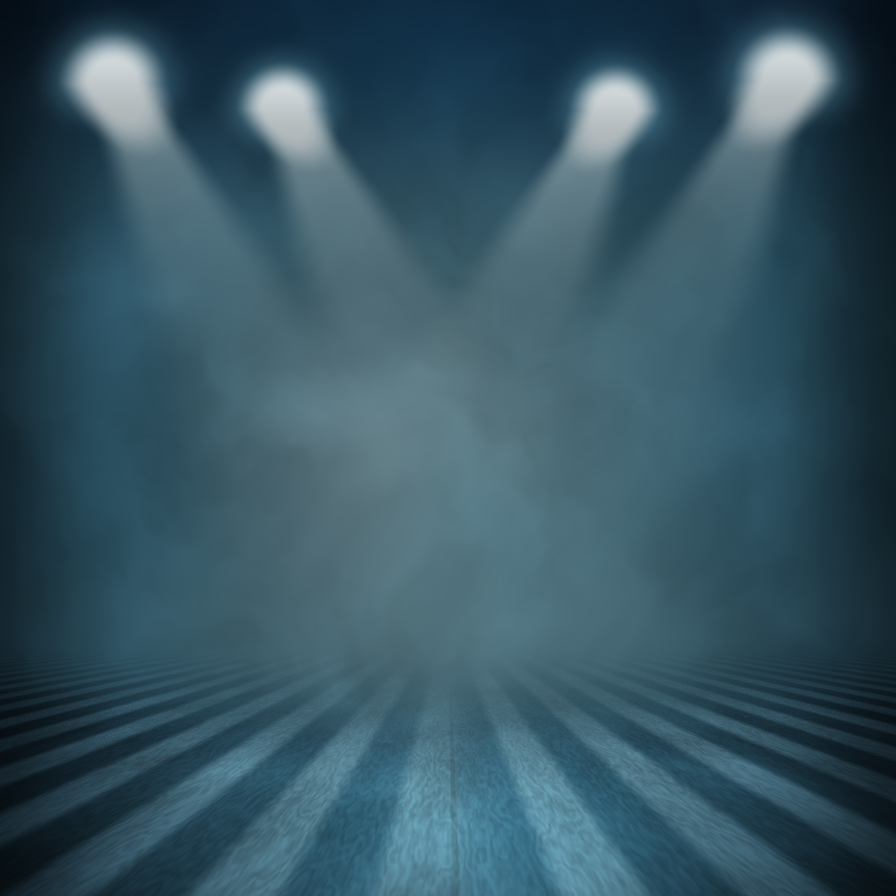
Reproduce this background procedurally as a Shadertoy shader.

```glsl
// An empty smoky stage: four spotlights cross their beams above a striped plank floor.

float hash(vec2 p) {
    p = fract(p * vec2(0.1031, 0.1137));
    p += dot(p, p.yx + 33.33);
    return fract((p.x + p.y) * p.x * 17.0);
}

float noise(vec2 p) {
    vec2 cell = floor(p), f = fract(p);
    f = f * f * (3.0 - 2.0 * f);
    return mix(mix(hash(cell), hash(cell + vec2(1, 0)), f.x),
               mix(hash(cell + vec2(0, 1)), hash(cell + vec2(1, 1)), f.x), f.y);
}

float fbm(vec2 p) {
    float sum = 0.0, amplitude = 0.5;
    for (int i = 0; i < 5; i++) {
        sum += amplitude * noise(p);
        p = mat2(1.6, 1.2, -1.2, 1.6) * p + 7.3;
        amplitude *= 0.5;
    }
    return sum;
}

// Soft elliptical blob: 1 at its centre, fading outward
float blob(vec2 p, vec2 centre, vec2 radius) {
    vec2 d = (p - centre) / radius;
    return exp(-dot(d, d));
}

vec3 smokyWall(vec2 p) {
    float smoke = fbm(p * 6.0 + 1.5 * fbm(p * 4.0 + 20.0) + 40.0) - 0.48;
    vec3 color = mix(vec3(0.10, 0.22, 0.28), vec3(0.035, 0.10, 0.16), smoothstep(0.65, 1.0, p.y));
    color = mix(color, vec3(0.06, 0.21, 0.32), 0.65 * blob(p, vec2(0.5, 0.93), vec2(0.24, 0.16)));
    color = mix(color, vec3(0.20, 0.36, 0.43), 0.75 * blob(p, vec2(0.5, 0.71), vec2(0.42, 0.14)));
    color = mix(color, vec3(0.12, 0.31, 0.40), 0.6 * blob(p, vec2(0.16, 0.45), vec2(0.14, 0.25)));
    color = mix(color, vec3(0.14, 0.32, 0.40), 0.6 * blob(p, vec2(0.82, 0.55), vec2(0.15, 0.25)));
    color = mix(color, vec3(0.31, 0.44, 0.48), 0.95 * blob(p, vec2(0.49, 0.48), vec2(0.33, 0.27)));
    color = mix(color, vec3(0.29, 0.42, 0.46), 0.75 * blob(p, vec2(0.50, 0.29), vec2(0.36, 0.11)));
    color = mix(color, vec3(0.37, 0.45, 0.48), 0.5 * blob(p, vec2(0.40, 0.48), vec2(0.13, 0.17)));
    color = mix(color, vec3(0.24, 0.38, 0.43), 0.45 * blob(p, vec2(0.55, 0.42), vec2(0.09, 0.09)));
    return color * (1.0 + 0.45 * smoke) + 0.03 * smoke;
}

vec3 plankFloor(vec2 p) {
    // Perspective: planks run toward a vanishing point behind the fog
    float depth = max(0.315 - p.y, 0.012);
    float across = (p.x - 0.5) / depth;
    float along = 1.0 / depth;

    // Alternating pale and dark planks, edges softened with distance
    float phase = abs(fract((across + 0.103) / 0.66 + 0.5) - 0.5);
    float soft = 0.06 + 0.004 * along;
    float pale = 1.0 - smoothstep(0.24 - soft, 0.24 + soft, phase);
    pale = mix(pale, 0.85, 0.6 * exp(-across * across * 16.0));

    // Wavy grain lines and worn patches
    float knots = fbm(vec2(across * 7.0, along * 1.3));
    float rings = 0.5 + 0.5 * sin(across * 55.0 + knots * 38.0);
    float fibre = noise(vec2(across * 90.0, along * 9.0));
    float wear = fbm(vec2(across * 2.5, along * 0.7) + 12.0);
    float grain = (rings - 0.5) * 0.10 + (fibre - 0.5) * 0.13 + (wear - 0.48) * 0.5;

    // Pool of light in the middle of the floor
    float pool = blob(p, vec2(0.52, 0.10), vec2(0.37, 0.24));
    vec3 darkWood = mix(vec3(0.035, 0.08, 0.11), vec3(0.22, 0.40, 0.48), pool);
    vec3 paleWood = mix(vec3(0.11, 0.21, 0.27), vec3(0.40, 0.57, 0.63), pool);
    vec3 color = mix(darkWood, paleWood, pale) * (1.0 + grain);
    color += vec3(0.00, 0.05, 0.07) * blob(p, vec2(0.55, 0.06), vec2(0.25, 0.10));

    // Seam between the two centre planks
    return color * (1.0 - 0.12 * smoothstep(0.022, 0.008, abs(across - 0.03)));
}

void mainImage(out vec4 fragColor, in vec2 fragCoord) {
    vec2 p = fragCoord / iResolution.xy;
    vec3 color = smokyWall(p);

    // Lamps: position and radius
    vec3 lamps[4] = vec3[4](vec3(0.126, 0.906, 0.041), vec3(0.316, 0.878, 0.035),
                            vec3(0.687, 0.876, 0.035), vec3(0.879, 0.910, 0.041));

    // Beams lean inward and widen as they fall
    float haze = 0.9 + 0.2 * fbm(p * 8.0 + 3.0);
    for (int i = 0; i < 4; i++) {
        vec2 d = p - lamps[i].xy;
        float inward = i < 2 ? d.x : -d.x;
        float fall = max(-d.y, 0.0);
        float soft = 0.012 + 0.09 * fall;
        float beam = smoothstep(-soft, soft, inward + 0.020 - 0.27 * fall)
                   * smoothstep(-soft, soft, 0.028 + 0.70 * fall - inward)
                   * smoothstep(0.0, 0.03, -d.y);
        color = mix(color, vec3(0.58, 0.67, 0.69), beam * haze * 0.92 * exp(-7.0 * fall));
    }

    // Floor rises slowly out of the fog at the horizon
    float middle = blob(p, vec2(0.5, 0.2), vec2(0.3, 0.3));
    float floorMask = smoothstep(0.285, mix(0.20, 0.09, middle), p.y);
    color = mix(color, plankFloor(p), floorMask);

    // Darkened left and right borders
    float side = abs(p.x - 0.5) * 2.0;
    color *= 1.0 - 0.5 * smoothstep(0.70, 1.05, side);

    // Lamp halos and bright discs, drawn out downward into the beams
    for (int i = 0; i < 4; i++) {
        float radius = lamps[i].z;
        vec2 d = p - lamps[i].xy;
        float inward = i < 2 ? d.x : -d.x;
        float fall = max(-d.y, 0.0);
        float dist = length(vec2(inward - 0.45 * fall, d.y > 0.0 ? d.y : d.y * 0.75));
        float halo = exp(-pow(length(d) / (radius * 1.7), 4.0));
        color = mix(color, vec3(0.36, 0.58, 0.66), 0.55 * halo * smoothstep(-0.07, 0.0, d.y));
        float disc = smoothstep(radius * 1.6, radius * 0.6, dist);
        float top = smoothstep(-radius, radius * 1.2, d.y);
        color = mix(color, mix(vec3(0.69, 0.72, 0.73), vec3(0.84, 0.87, 0.88), top), disc);
    }
    fragColor = vec4(clamp(color, 0.0, 1.0), 1.0);
}
```
